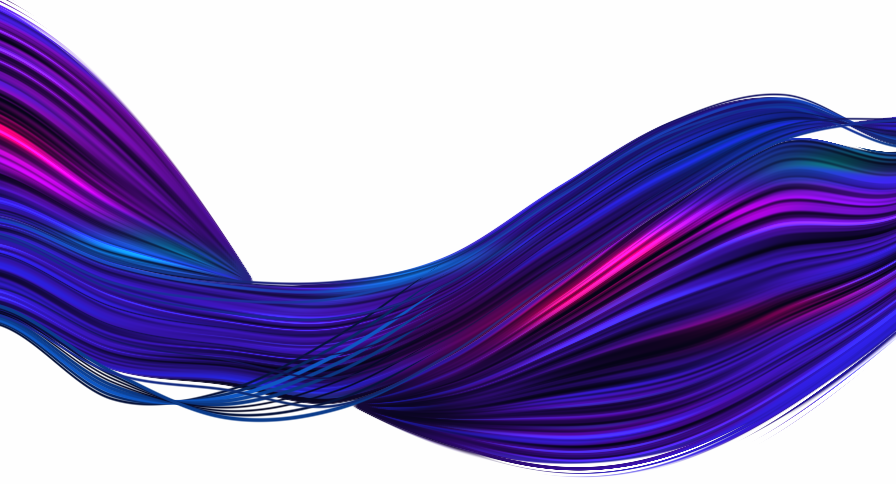
A Shadertoy shader for this background:

```glsl
// A twisted ribbon of glossy strands on white: three sheets, each spanned between
// two smooth curves. Strands are noise stretched along a sheet, tinted by soft
// pools of coloured light; a few loose strands cross over the top.

float hash(vec2 p) {
    return fract(sin(dot(p, vec2(127.1, 311.7))) * 43758.5453);
}

float noise(vec2 p) {
    vec2 i = floor(p), f = fract(p);
    f = f * f * (3.0 - 2.0 * f);
    return mix(mix(hash(i), hash(i + vec2(1, 0)), f.x),
               mix(hash(i + vec2(0, 1)), hash(i + vec2(1, 1)), f.x), f.y);
}

// Smooth curve through nine heights spread evenly across the canvas
float curve(float x, float k[9]) {
    float s = clamp(x, 0.0, 0.9999) * 8.0, f = fract(s);
    int i = int(s);
    float a = k[max(i - 1, 0)], b = k[i], c = k[i + 1], d = k[min(i + 2, 8)];
    return b + 0.5 * f * (c - a + f * (2.0 * a - 5.0 * b + 4.0 * c - d
                                       + f * (3.0 * (b - c) + d - a)));
}

// Slanted soft pool of colour
void pool(inout vec3 col, vec2 p, vec2 centre, float slope, vec2 radius, vec3 tint) {
    vec2 d = p - centre;
    d.y -= slope * d.x;
    d /= radius;
    col = mix(col, tint, exp(-dot(d, d)));
}

vec3 lighting(vec2 p) {
    vec3 col = vec3(0.19, 0.07, 0.62);
    // Left fan
    pool(col, p, vec2(0.10, 0.78), -1.1, vec2(0.22, 0.17), vec3(0.45, 0.04, 0.62));
    pool(col, p, vec2(0.05, 0.645), -0.8, vec2(0.10, 0.05), vec3(0.85, 0.0, 0.95));
    pool(col, p, vec2(0.0, 0.735), -0.9, vec2(0.07, 0.05), vec3(1.0, 0.0, 0.45));
    pool(col, p, vec2(0.20, 0.48), -0.6, vec2(0.07, 0.03), vec3(0.04, 0.38, 0.55));
    pool(col, p, vec2(0.14, 0.475), -0.45, vec2(0.08, 0.025), vec3(0.05, 0.58, 0.98));
    // Middle twist
    pool(col, p, vec2(0.30, 0.16), -0.1, vec2(0.16, 0.06), vec3(0.03, 0.07, 0.20));
    pool(col, p, vec2(0.52, 0.31), 0.7, vec2(0.15, 0.13), vec3(0.25, 0.02, 0.34));
    pool(col, p, vec2(0.46, 0.435), 0.5, vec2(0.09, 0.02), vec3(0.08, 0.50, 0.95));
    pool(col, p, vec2(0.48, 0.14), -0.4, vec2(0.10, 0.06), vec3(0.03, 0.02, 0.12));
    // Right fan
    pool(col, p, vec2(0.68, 0.12), 0.2, vec2(0.20, 0.07), vec3(0.25, 0.02, 0.48));
    pool(col, p, vec2(0.84, 0.34), 0.5, vec2(0.14, 0.03), vec3(0.70, 0.0, 0.42));
    pool(col, p, vec2(0.82, 0.71), 0.6, vec2(0.13, 0.06), vec3(0.05, 0.20, 0.70));
    pool(col, p, vec2(0.94, 0.665), 0.15, vec2(0.09, 0.045), vec3(0.03, 0.40, 0.42));
    pool(col, p, vec2(0.96, 0.57), 0.2, vec2(0.10, 0.05), vec3(0.48, 0.06, 0.84));
    pool(col, p, vec2(0.64, 0.39), 0.75, vec2(0.09, 0.045), vec3(0.72, 0.0, 0.32));
    pool(col, p, vec2(0.82, 0.555), 0.4, vec2(0.09, 0.035), vec3(0.82, 0.0, 0.98));
    pool(col, p, vec2(0.71, 0.475), 0.7, vec2(0.055, 0.032), vec3(1.0, 0.0, 0.50));
    return col;
}

// Strand brightness; fades to its mean where strands get finer than a pixel
float streak(float v, float x, float count, float w) {
    float n = noise(vec2(v * count, x * 3.0 + count));
    return mix(0.5, n, 1.0 - smoothstep(0.4, 1.3, count * w));
}

// Lay one sheet of strands over col; fringe = reach of stray strands past each edge
void sheet(inout vec3 col, vec2 p, vec3 light, float top, float bottom,
           float seed, vec2 fringe, float mask) {
    float thick = top - bottom;
    thick = (thick < 0.0 ? -1.0 : 1.0) * max(abs(thick), 0.003);
    float v = (top - p.y) / thick, w = fwidth(v);
    float u = v + seed + 0.05 * sin(p.x * 9.0 + v * 5.0);
    float fine = streak(u, p.x, 110.0, w), mid = streak(u, p.x, 48.0, w);
    float wide = streak(u + 0.15 * p.x, p.x, 17.0, w);

    float gloss = smoothstep(0.22, 0.72, 0.35 * fine + 0.35 * mid + 0.3 * wide);
    vec3 tint = mix(light, vec3(0.10, 0.12, 0.78), 0.55 * smoothstep(0.55, 0.9, wide));
    vec3 strand = mix(vec3(0.02, 0.015, 0.09), tint * 1.3, gloss);
    strand += (0.35 * light + vec3(0.0, 0.12, 0.22)) * smoothstep(0.75, 0.97, mid);

    // Solid body, then thinning strays outside it
    float cover = smoothstep(-w, w, v) * smoothstep(-w, w, 1.0 - v);
    float stray = max(-v, v - 1.0) / (v < 0.5 ? fringe.x : fringe.y);
    float gate = mix(0.3, 0.8, clamp(stray, 0.0, 1.0));
    float lines = smoothstep(gate, gate + 0.25, fine) * step(stray, 1.0);
    col = mix(col, strand, max(cover, lines) * mask);
}

void thread(inout vec3 col, float dist, float width, vec3 tint) {
    float px = 1.0 / iResolution.y;
    col = mix(col, tint, 1.0 - smoothstep(width - px, width + px, abs(dist)));
}

void mainImage(out vec4 fragColor, in vec2 fragCoord) {
    vec2 p = fragCoord / iResolution.xy;
    float x = p.x;
    vec3 light = lighting(p), col = vec3(0.995);

    // Heights of the curves that bound the sheets
    float fanTop = 0.988 - 1.036 * x - 3.45 * x * x;
    float crest = curve(x, float[9](0.553, 0.457, 0.415, 0.415, 0.471, 0.616, 0.749, 0.797, 0.70));
    float belly = curve(x, float[9](0.348, 0.237, 0.205, 0.167, 0.263, 0.42, 0.577, 0.71, 0.758));
    float sweep = curve(x, float[9](0.329, 0.176, 0.191, 0.304, 0.464, 0.61, 0.74, 0.79, 0.72));
    float under = curve(x, float[9](0.367, 0.232, 0.138, 0.155, 0.263, 0.42, 0.577, 0.71, 0.758));
    float rightTop = belly - 0.072 * smoothstep(0.86, 1.0, x);
    float rightBottom = 0.042 + 2.05 * (x - 0.635) * (x - 0.635);

    // Right fan, left fan, then the sheet that twists across both
    sheet(col, p, light, rightTop, rightBottom, 3.0, vec2(0.01, 0.11), smoothstep(0.39, 0.40, x));
    sheet(col, p, light, fanTop, crest, 7.0, vec2(0.09, 0.01), 1.0 - smoothstep(0.279, 0.284, x));
    sheet(col, p, light, crest, belly, 11.0, vec2(0.03, 0.02), 1.0);

    // Loose strands: a bundle below the left side, and some riding on the front sheet
    for (int i = 0; i < 9; i++) {
        float t = float(i) / 8.0, r = hash(vec2(t, 4.0));
        vec3 tint = mix(vec3(0.02, 0.03, 0.14), vec3(0.06, 0.36, 0.80), r * r);
        float fade = 1.0 - smoothstep(0.42, 0.56, x);
        thread(col, p.y - mix(sweep, under, t), (0.0015 + 0.003 * r) * fade - 0.004 * (1.0 - fade), tint);
        float ride = mix(crest, belly, t * t) + 0.010 * sin(x * 7.0 + 20.0 * r);
        thread(col, p.y - ride, 0.001 + 0.002 * r, mix(tint, light, 0.4));
    }
    fragColor = vec4(clamp(col, 0.0, 1.0), 1.0);
}
```
